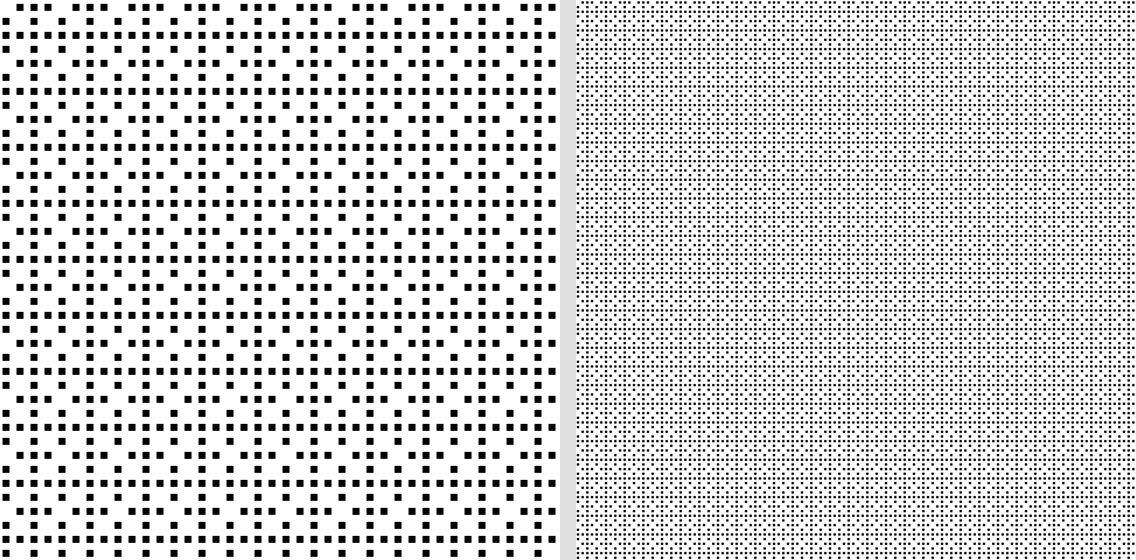
Left, the tile; right, the same tile 3 across and 3 down.
Write a Shadertoy shader that draws this pattern.

```glsl
// Black squares on a white square lattice, forming a checked weave that tiles.
// Each 4 by 4 block of cells drops the squares where row and column are both
// odd, plus its first cell; edges are smoothed by exact box coverage.

#define REPEATS 10.0               // blocks across and down
#define BLOCK 4.0                  // cells per block side
#define SIDE 0.5                   // square side, in cells
#define CENTER vec2(0.43, 0.525)   // square center in its cell, from upper left
#define INK vec3(0.005)
#define PAPER vec3(1.0)

// 1 where the block holds a square, 0 where it is left empty
float isFilled(vec2 cell) {
    vec2 slot = mod(cell, BLOCK);
    vec2 odd = mod(slot, 2.0);
    bool bothOdd = odd.x + odd.y > 1.5;
    bool firstCell = slot.x + slot.y < 0.5;
    return (bothOdd || firstCell) ? 0.0 : 1.0;
}

// Share of a pixel covered by the square; both lengths are in cells
float squareCoverage(vec2 offset, float pixel) {
    vec2 cover = clamp((0.5 * SIDE - abs(offset)) / pixel + 0.5, 0.0, 1.0);
    return cover.x * cover.y;
}

void mainImage(out vec4 fragColor, in vec2 fragCoord) {
    // Lattice coordinates, with rows counted downward
    float cells = REPEATS * BLOCK;
    vec2 uv = fragCoord / iResolution.xy;
    vec2 p = vec2(uv.x, 1.0 - uv.y) * cells;
    float pixel = cells / min(iResolution.x, iResolution.y);

    // One square per filled cell
    vec2 cell = floor(p);
    float ink = isFilled(cell) * squareCoverage(p - cell - CENTER, pixel);

    fragColor = vec4(mix(PAPER, INK, ink), 1.0);
}
```
